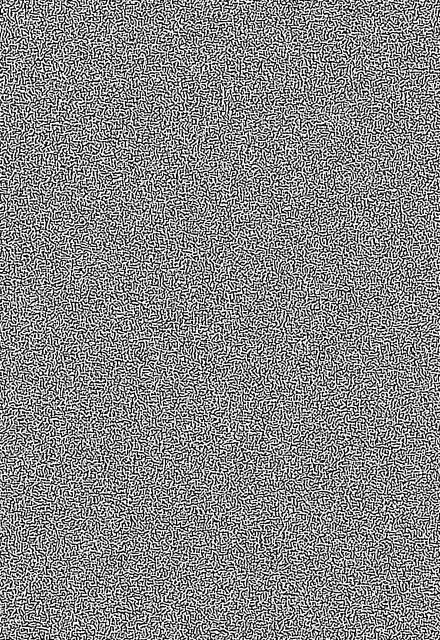
Write a Shadertoy shader that draws this texture.

```glsl
#define LANES 148.0       // stroke periods across the canvas width
#define PATCH 1.3         // size of one wavelet cell, in periods
#define WAVELETS 3        // wavelets per cell
#define AXIS_PULL 0.55    // how much strokes favour the two axes
#define LIGHT_BIAS 0.06   // widens the light strokes
#define SAMPLES 3         // samples per pixel side
#define INK vec3(0.02)
#define PAPER vec3(0.99)
#define TAU 6.2831853

vec4 hash4(vec3 key) {
    vec4 h = fract(key.xyzx * vec4(0.1031, 0.1030, 0.0973, 0.1099));
    h += dot(h, h.wzxy + 33.33);
    return fract((h.xxyz + h.yzzw) * h.zywx);
}

// Cellular noise: each cell scatters short waves of one period in
// random directions, which join into winding strokes.
float wormField(vec2 p) {
    vec2 q = p / PATCH;
    vec2 home = floor(q);
    float sum = 0.0;
    for (int y = -1; y <= 1; y++) {
        for (int x = -1; x <= 1; x++) {
            vec2 cell = home + vec2(x, y);
            for (int k = 0; k < WAVELETS; k++) {
                vec4 rnd = hash4(vec3(cell + 100.0, float(k) * 17.0 + 5.0));
                vec2 d = q - cell - rnd.xy;
                float fade = max(0.0, 1.0 - dot(d, d));
                float angle = TAU * rnd.z;
                angle -= 0.25 * AXIS_PULL * sin(4.0 * angle);
                vec2 heading = vec2(cos(angle), sin(angle));
                float wave = cos(TAU * (dot(d, heading) * PATCH + rnd.w));
                sum += fade * fade * fade * wave;
            }
        }
    }
    return sum;
}

void mainImage(out vec4 fragColor, in vec2 fragCoord) {
    float scale = LANES / iResolution.x;
    // Edge softness of one sample, by the typical slope of the field.
    float soft = 4.0 * scale / float(SAMPLES);
    float paper = 0.0;

    // Average the fine strokes over the pixel area.
    for (int j = 0; j < SAMPLES; j++) {
        for (int i = 0; i < SAMPLES; i++) {
            vec2 offset = (vec2(i, j) + 0.5) / float(SAMPLES) - 0.5;
            vec2 p = (fragCoord + offset) * scale;
            paper += smoothstep(-soft, soft, wormField(p) + LIGHT_BIAS);
        }
    }
    paper /= float(SAMPLES * SAMPLES);
    fragColor = vec4(mix(INK, PAPER, paper), 1.0);
}
```
